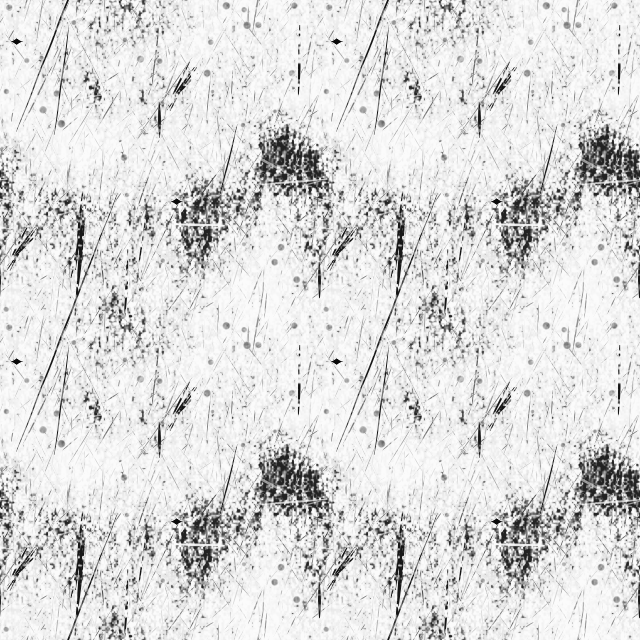
This texture is drawn by a WebGL 1 fragment shader. Its source:

```glsl
precision highp float;
// Scratched, worn white surface with black grit, as a tile repeated two by two.
uniform vec2 u_resolution;

float px; // one pixel in tile units

vec4 hash(vec2 p) {
  vec4 q = fract(p.xyxy * vec4(0.1031, 0.1030, 0.0973, 0.1099));
  q += dot(q, q.wzxy + 33.33);
  return fract((q.xxyz + q.yzzw) * q.zywx);
}

// Value noise that wraps after n cells
float noise(vec2 p, vec2 n) {
  vec2 i = floor(p * n), f = fract(p * n);
  f *= f * (3.0 - 2.0 * f);
  vec2 a = mod(i, n) + n.yx, b = mod(i + 1.0, n) + n.yx;
  return mix(mix(hash(a).x, hash(vec2(b.x, a.y)).x, f.x),
             mix(hash(vec2(a.x, b.y)).x, hash(b).x, f.x), f.y);
}

// Shortest offset on the wrapped tile
vec2 wrap(vec2 d) { return fract(d + 0.5) - 0.5; }

float blob(vec2 p, vec2 center, vec2 radius) {
  vec2 d = wrap(p - center) / radius;
  return exp(-dot(d, d));
}

// Tapered line around the origin, reaching from -h to h
float taperedLine(vec2 d, vec2 h, float w) {
  float t = clamp(dot(d, h) / dot(h, h), -1.0, 1.0);
  w *= 1.0 - 0.7 * t * t;
  return clamp((w - length(d - h * t)) / px + 0.5, 0.0, 1.0) * min(1.0, 3.0 * w / px);
}

float stroke(vec2 p, vec2 a, vec2 b, float w) {
  return taperedLine(wrap(p - 0.5 * (a + b)), 0.5 * (b - a), w);
}

// One random scratch in each of n by n cells, few of them strong
float scratches(vec2 p, float n, float lean, float spread, float w) {
  float ink = 0.0;
  for (int j = -1; j <= 1; j++) {
    for (int i = -1; i <= 1; i++) {
      vec2 c = floor(p * n) + vec2(float(i), float(j));
      vec4 h = hash(mod(c, n) + 7.0 * n);
      float angle = lean + spread * (h.z - 0.5);
      vec2 reach = vec2(cos(angle), sin(angle)) * (0.2 + 0.75 * h.w) / n;
      float strength = fract(h.x * 17.0);
      float line = taperedLine(p - (c + h.xy) / n, reach, w * (0.6 + 0.8 * h.y));
      ink = max(ink, line * (0.1 + 0.9 * strength * strength));
    }
  }
  return ink;
}

// Sparse round stains
float stains(vec2 p, float n) {
  vec4 h = hash(mod(floor(p * n), n) + 91.0);
  float r = 0.08 + 0.14 * h.z;
  float d = length(fract(p * n) - 0.3 - 0.4 * h.xy);
  return step(0.88, h.w) * (1.0 - smoothstep(r - 0.06, r + 0.06, d));
}

void main() {
  px = 2.0 / u_resolution.y;
  vec2 p = fract(2.0 * gl_FragCoord.xy / u_resolution);
  vec2 bent = p + 0.0006 * sin(6.28318 * (p.yx * vec2(5.0, 4.0) + p * 3.0));

  // Where the surface is worn
  float patches = 0.45 * noise(p, vec2(6.0)) + 0.3 * noise(p, vec2(13.0)) + 0.25 * noise(p, vec2(31.0));
  float cloud = 0.9 * blob(p, vec2(0.31, 0.72), vec2(0.05, 0.07)) + blob(p, vec2(0.61, 0.26), vec2(0.07, 0.13))
    + 0.5 * blob(p, vec2(0.71, 0.33), vec2(0.13, 0.11)) + 0.75 * blob(p, vec2(0.26, 0.34), vec2(0.24, 0.09))
    + 0.3 * blob(p, vec2(0.24, 0.18), vec2(0.13, 0.14)) + 0.4 * blob(p, vec2(0.40, 0.12), vec2(0.08, 0.13))
    + 0.3 * blob(p, vec2(0.20, 0.84), vec2(0.14, 0.14)) + 0.7 * blob(p, vec2(0.87, 0.53), vec2(0.09, 0.10));
  for (int i = 0; i < 2; i++) {
    vec2 q = p + 0.5 * float(i);
    cloud += 0.7 * blob(q, vec2(0.44, 0.96), vec2(0.13, 0.10)) + 0.5 * blob(q, vec2(0.48, 0.71), vec2(0.07, 0.09));
  }
  float wear = clamp(cloud * (0.45 + 0.95 * patches) + 0.5 * (patches - 0.3), 0.0, 1.1);

  // Fibrous grit
  float grain = 0.4 * noise(p, vec2(128.0, 84.0)) + 0.35 * noise(p, vec2(190.0, 170.0))
    + 0.25 * noise(p, vec2(96.0, 16.0));
  float ink = 0.9 * smoothstep(0.0, 0.42, grain - 0.69 + 0.41 * wear);
  ink = max(ink, 0.3 * min(wear + 0.1, 1.0) * smoothstep(0.3, 0.75, grain));
  ink = max(ink, stains(p, 19.0) * (0.1 + 0.6 * grain));

  // Fine scratches, broken along their length
  float rough = smoothstep(0.25, 0.6, 0.5 * noise(p, vec2(61.0, 47.0)) + 0.5 * noise(p, vec2(150.0, 120.0)));
  float fine = max(scratches(bent, 4.0, 1.25, 0.4, 0.0018), scratches(bent, 7.0, 1.25, 0.7, 0.0018));
  fine = max(fine, max(scratches(bent, 12.0, 1.3, 0.8, 0.0015), scratches(bent, 21.0, 1.2, 1.3, 0.0013)));
  fine = max(fine, 0.8 * max(scratches(bent, 5.0, 2.1, 0.25, 0.0014), scratches(bent, 9.0, 2.1, 0.4, 0.0014)));
  ink = max(ink, fine * (0.15 + 0.85 * rough) * (0.5 + 0.5 * wear));

  // Pale scratches rubbed through the grit
  float rub = max(scratches(bent, 6.0, 0.0, 1.0, 0.003), scratches(bent, 10.0, 0.9, 1.6, 0.0025));
  rub = max(rub, stroke(bent, vec2(0.54, 0.30), vec2(0.70, 0.295), 0.004));
  ink *= 1.0 - 0.9 * rub;

  // Long gouges
  float gouge = stroke(bent, vec2(0.365, 0.39), vec2(0.052, -0.41), 0.0028);
  gouge = max(gouge, stroke(bent, vec2(0.216, -0.08), vec2(0.17, -0.42), 0.0022));
  gouge = max(gouge, stroke(bent, vec2(0.742, 0.61), vec2(0.68, 0.36), 0.0022));
  gouge = max(gouge, rough * stroke(bent, vec2(0.937, 0.92), vec2(0.933, 0.70), 0.004));
  gouge = max(gouge, rough * stroke(bent, vec2(0.40, 0.22), vec2(0.39, 0.0), 0.004));
  gouge = max(gouge, rough * stroke(bent, vec2(0.46, 0.36), vec2(0.43, 0.14), 0.0025));
  for (int i = 0; i < 4; i++) {
    vec4 h = hash(vec2(float(i), 5.0)) - 0.5;
    vec2 top = vec2(0.266, 0.37) + h.xy * vec2(0.02, 0.1);
    gouge = max(gouge, rough * stroke(bent, top, vec2(0.232, 0.08) + h.zw * vec2(0.02, 0.2), 0.0042));
  }

  // Marks that recur half a tile up and across
  for (int i = 0; i < 2; i++) {
    vec2 q = bent + 0.5 * float(i);
    gouge = max(gouge, stroke(q, vec2(0.497, 0.68), vec2(0.499, 0.57), 0.0045));
    gouge = max(gouge, 0.6 * stroke(q, vec2(0.60, 0.82), vec2(0.43, 0.57), 0.0016));
    gouge = max(gouge, 0.7 * rough * stroke(q, vec2(0.50, 0.95), vec2(0.475, 0.73), 0.0022));
    for (int j = 0; j < 5; j++) {
      vec4 h = hash(vec2(float(j), 23.0)) - 0.5;
      vec2 top = vec2(0.605, 0.79) + h.xy * vec2(0.03, 0.04);
      gouge = max(gouge, rough * stroke(q, top, vec2(0.52, 0.67) + h.zw * vec2(0.03, 0.06), 0.003));
    }
  }
  ink = max(ink, gouge * (0.55 + 0.4 * rough));

  // Small dark lens marks
  for (int i = 0; i < 2; i++) {
    vec2 d = abs(wrap(p + 0.5 * float(i) - vec2(0.052, 0.87)));
    float lens = 0.01 * pow(max(1.0 - d.x / 0.019, 0.0), 1.4);
    ink = max(ink, clamp((lens - d.y) / px + 0.5, 0.0, 1.0) * step(d.x, 0.019));
  }

  gl_FragColor = vec4(vec3(mix(0.985, 0.04, ink)), 1.0);
}
```
